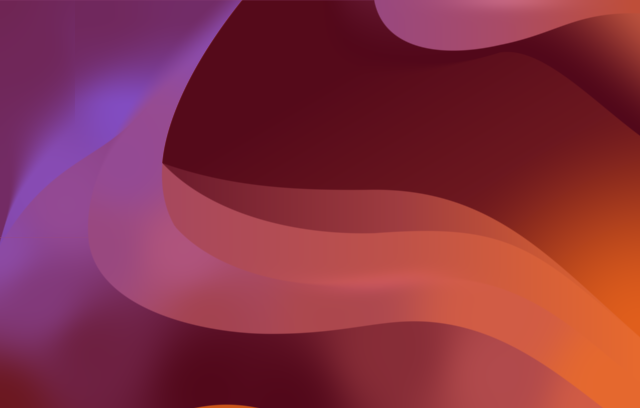
This background is drawn by a Shadertoy shader. Its source:

```glsl
// Flowing silk ribbons in violet, rose and orange over a dark wine backdrop.
#define EXTENT vec2(7.68, 4.9) // design space
#define SPOT_CORE 0.06         // flat heart of a colour spot
#define SHEEN 0.1              // highlight strength
#define CREASE_SOFT 0.13       // blur of the ribbon crease
#define SHADOW_SOFT 0.22       // blur of the upper shadow

const vec3 WINE = vec3(.32, .03, .1), MAROON = vec3(.42, .09, .12),
  RUST = vec3(.58, .18, .11), ORANGE = vec3(.88, .37, .11),
  PLUM = vec3(.44, .16, .38), VIOLET = vec3(.51, .3, .76),
  MAUVE = vec3(.58, .29, .58), ROSE = vec3(.69, .33, .49),
  BRICK = vec3(.64, .26, .31), CORAL = vec3(.82, .36, .27),
  FLAME = vec3(.9, .41, .18);

// Signed distance above a cubic Bezier whose x rises from a to d
float above(vec2 p, vec2 a, vec2 b, vec2 c, vec2 d) {
  float lo = 0., hi = 1.;
  vec2 q, dir;
  for (int i = 0; i < 16; i++) {
    float t = .5 * (lo + hi);
    vec2 m = mix(b, c, t), u = mix(mix(a, b, t), m, t), v = mix(m, mix(c, d, t), t);
    q = mix(u, v, t);
    dir = v - u;
    if (q.x < p.x) lo = t; else hi = t;
  }
  float slope = p.x > a.x && p.x < d.x ? dir.y / max(dir.x, .001) : 0.;
  return (p.y - q.y) / sqrt(1. + slope * slope);
}

// The same for two curves joined at d
float chain(vec2 p, vec2 a, vec2 b, vec2 c, vec2 d, vec2 e, vec2 f, vec2 g) {
  return p.x < d.x ? above(p, a, b, c, d) : above(p, d, e, f, g);
}

float cover(float dist, float soft) { return smoothstep(-soft, soft, dist); }

float bump(float x, float center, float width) {
  x = (x - center) / width;
  return exp(-x * x);
}

// One weighted colour of a smooth mesh gradient
vec4 spot(vec2 p, float x, float y, vec3 color) {
  vec2 d = p - vec2(x, y);
  return vec4(color, 1) * pow(dot(d, d) + SPOT_CORE, -1.5);
}

vec3 ramp(vec3 a, vec3 b, vec3 c, float t) {
  return mix(mix(a, b, clamp(t * 2., 0., 1.)), c, clamp(t * 2. - 1., 0., 1.));
}

void mainImage(out vec4 fragColor, in vec2 fragCoord) {
  vec2 p = fragCoord / iResolution.xy * EXTENT;
  float px = EXTENT.y / iResolution.y;

  // Lower field and the small orange arc
  vec4 s = spot(p, 0., 1.9, mix(MAUVE, VIOLET, .4))
    + spot(p, .8, 2.4, MAUVE)
    + spot(p, .5, 1.3, mix(PLUM, MAUVE, .5))
    + spot(p, 0., 0., MAROON)
    + spot(p, 1.1, .7, mix(PLUM, MAROON, .5))
    + spot(p, 2.5, .2, WINE) + spot(p, 3.4, 0., WINE)
    + spot(p, 4.7, .7, mix(MAROON, BRICK, .5))
    + spot(p, 6., .4, mix(BRICK, CORAL, .3))
    + spot(p, 7.2, 0., CORAL);
  vec3 col = s.rgb / s.a;
  col = mix(col, ORANGE * .9, cover(1.8 - length(p - vec2(2.72, -1.76)), px));

  // Violet sheet with a plum facet
  s = spot(p, 0., 4.9, mix(PLUM, MAROON, .5))
    + spot(p, .5, 4.3, PLUM)
    + spot(p, 1., 4.6, mix(PLUM, VIOLET, .3))
    + spot(p, 2.4, 4.6, VIOLET) + spot(p, 1.5, 3.6, VIOLET)
    + spot(p, .6, 2.75, mix(MAUVE, VIOLET, .7));
  float facet = above(p, vec2(0, 2), vec2(.2, 2.7), vec2(.4, 3.2), vec2(.9, 4.1));
  float facetSoft = mix(px, .6, smoothstep(2.2, 4.2, p.y));
  vec3 sheet = mix(s.rgb / s.a, mix(PLUM, MAROON, .15), .85 * cover(facet, facetSoft));
  float ridge = above(p, vec2(0, 1.95), vec2(.6, 3), vec2(1.2, 2.95), vec2(1.75, 3.6));
  col = mix(col, sheet, cover(ridge, px));

  // Main ribbon
  s = spot(p, 2.6, 4.7, mix(MAUVE, VIOLET, .5))
    + spot(p, 1.5, 2.9, MAUVE)
    + spot(p, 1.2, 1.9, mix(MAUVE, BRICK, .3))
    + spot(p, 2.2, 1.9, ROSE) + spot(p, 2.5, 1.05, BRICK)
    + spot(p, 4., 1.1, mix(BRICK, CORAL, .2))
    + spot(p, 6., 1.1, CORAL) + spot(p, 7.4, .3, FLAME);
  vec2 bottom = vec2(3.25, .89);
  float rim = p.y > 2.05
    ? above(p.yx, vec2(2.05, 1.06), vec2(2.9, 1), vec2(3.7, 1.6), vec2(4.95, 2.9))
    : p.x < bottom.x ? above(p, vec2(1.06, 2.05), vec2(1.12, 1.2), vec2(2.4, .89), bottom)
    : chain(p, bottom, vec2(4.2, .89), vec2(4.6, 1.09), vec2(5.2, 1.03),
      vec2(6, .95), vec2(6.6, .5), vec2(7.3, -.05));
  col = mix(col, s.rgb / s.a, cover(rim, mix(px, .2, smoothstep(2.6, 4.6, p.y))));

  // Stem edge that bounds the stacked bands
  float stem = cover(chain(p.yx, vec2(2.18, 2.1), vec2(2.35, 2), vec2(2.6, 1.92),
    vec2(2.94, 1.95), vec2(3.5, 2), vec2(4.2, 2.35), vec2(4.9, 2.91)), px);
  vec2 tip = vec2(1.95, 2.94), mid = vec2(3.85, 1.48);
  float along = (p.x - 2.) / 5.6;

  // Light band above a soft crease
  float crease = p.x < mid.x ? above(p, vec2(2.1, 2.18), vec2(2.45, 1.78), vec2(3.1, 1.52), mid)
    : chain(p, mid, vec2(4.6, 1.44), vec2(4.9, 1.62), vec2(5.5, 1.55),
      vec2(6.4, 1.44), vec2(6.9, .95), vec2(7.68, .3));
  vec3 band = ramp(mix(BRICK, ROSE, .3), mix(BRICK, CORAL, .6), FLAME, along);
  col = mix(col, band, stem * cover(crease, mix(px, CREASE_SOFT, bump(p.x, 4.7, .6))));
  col += SHEEN * ROSE * bump(crease, 0., .12) * bump(p.x, 4.5, .8);

  // Dusky band
  float fold = chain(p, tip, vec2(2.5, 2.35), vec2(3.5, 2.07), vec2(4.5, 2.1),
    vec2(6.1, 2.22), vec2(6.4, 1.95), vec2(7.68, .83));
  band = ramp(mix(MAROON, PLUM, .2), mix(BRICK, RUST, .3), FLAME, along);
  col = mix(col, band, stem * cover(fold, px));

  // Dark backdrop, glowing orange at the right
  float crest = chain(p, tip, vec2(2.7, 2.68), vec2(3.4, 2.61), vec2(4.4, 2.62),
    vec2(5.9, 2.66), vec2(6.6, 1.8), vec2(7.68, .85));
  float heat = .42 + (p.x - 5.) * .13 - (p.y - 2.6) * .22;
  vec3 backdrop = ramp(mix(WINE, MAROON, .15), MAROON, RUST, heat);
  backdrop = mix(backdrop, ORANGE, smoothstep(2.6, 0., length(p - vec2(7.7, .9))));
  col = mix(col, backdrop, stem * cover(crest, px));

  // Upper shadow
  float hem = chain(p, vec2(3.85, 4.9), vec2(3.8, 4.1), vec2(4.8, 3.9), vec2(6, 4.27),
    vec2(6.5, 4.35), vec2(7.1, 3.7), vec2(7.68, 3.27));
  vec3 shade = mix(mix(MAROON, PLUM, .4), CORAL * .9, smoothstep(5., 7.7, p.x));
  shade = mix(WINE, shade, smoothstep(0., 1.3, hem));
  float hemSoft = mix(SHADOW_SOFT, px, smoothstep(4., 5.8, p.x));
  col = mix(col, shade, cover(hem, hemSoft) * smoothstep(3.7, 4.2, p.x));

  // Upper ribbon
  float lip = chain(p, vec2(4.49, 4.9), vec2(4.6, 4.3), vec2(5.3, 4.2), vec2(6, 4.36),
    vec2(6.7, 4.5), vec2(6.9, 4.76), vec2(7.68, 4.74));
  vec3 silk = ramp(mix(MAUVE, BRICK, .3), mix(BRICK, ROSE, .5), mix(CORAL, RUST, .3), (p.x - 4.5) / 3.1);
  silk += SHEEN * bump(p.x, 6.1, .7) * bump(p.y, 4.9, .12);
  col = mix(col, silk, cover(lip, px));

  fragColor = vec4(clamp(col, 0., 1.), 1);
}
```
